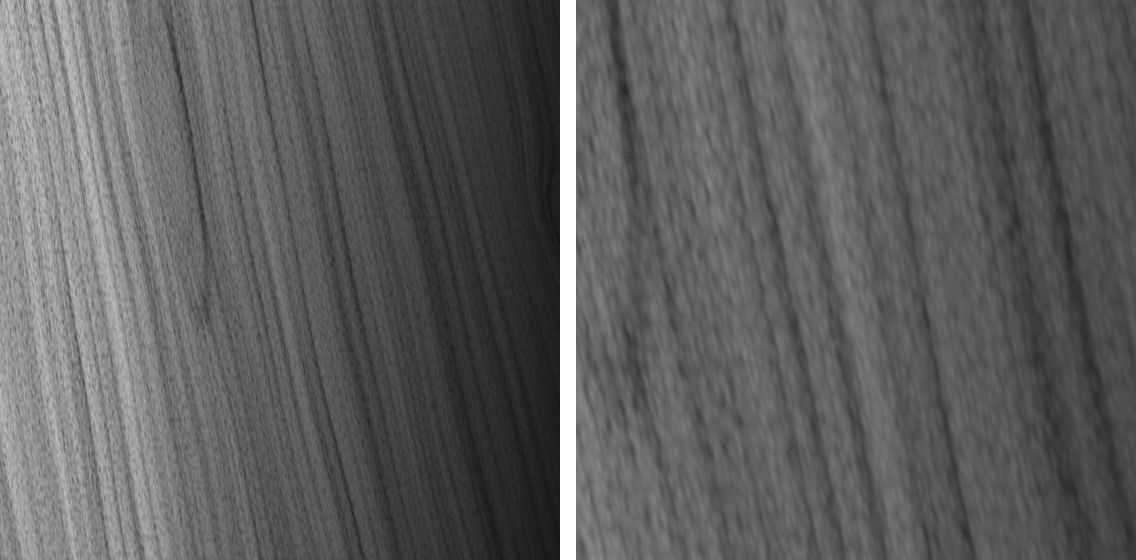
Left: the whole. Right: its middle third, enlarged.
Give the GLSL for this texture, as a WebGL 1 fragment shader.

```glsl
precision highp float;
// Dark grey wood board with steep slanting grain, a knot tongue and light from the left.
uniform vec2 u_resolution;

float hash(vec2 p) {
  return fract(sin(dot(p, vec2(127.1, 311.7))) * 43758.5453);
}

// Cellular noise: x = distance to the nearest point, y = random value of its cell.
vec2 cells(vec2 p) {
  vec2 nearest = vec2(9.0, 0.0);
  for (int j = -1; j <= 1; j++) {
    for (int i = -1; i <= 1; i++) {
      vec2 id = floor(p) + vec2(float(i), float(j));
      vec2 point = id + vec2(hash(id), hash(id + 37.0));
      float d = distance(p, point);
      if (d < nearest.x) nearest = vec2(d, hash(id + 71.0));
    }
  }
  return nearest;
}

// Irregular growth lines: soft on the left flank, crisp on the right.
float growthLines(float s, float seed) {
  float dark = 0.0;
  for (int i = -1; i <= 1; i++) {
    float id = floor(s) + float(i);
    float d = s - id - 0.15 - 0.7 * hash(vec2(id, seed));
    float width = d > 0.0 ? 0.09 : 0.3;
    float depth = 0.2 + 0.8 * hash(vec2(id, seed + 5.0));
    dark = max(dark, depth * exp(-d * d / (width * width)));
  }
  return dark;
}

// Light and dark streaks from layered sines across the grain.
float streaks(float w, float along) {
  float sum = 0.0;
  float freq = 25.0;
  float amp = 0.5;
  for (int i = 0; i < 6; i++) {
    float k = float(i);
    sum += amp * sin(w * freq + k * 2.3 + 1.1 * sin(along * (2.0 + k) + k * 1.7 + w * 7.0));
    freq *= 1.77;
    amp *= 0.87;
  }
  return sum;
}

float bump(vec2 p, vec2 centre, vec2 size) {
  vec2 d = (p - centre) / size;
  return exp(-dot(d, d));
}

float contour(float value, float level, float width) {
  float d = (value - level) / width;
  return exp(-d * d);
}

void main() {
  vec2 uv = gl_FragCoord.xy / u_resolution;

  // Across-grain coordinate: the slant grows towards the right.
  float across = uv.x + uv.y * (0.15 + 0.12 * uv.x);
  across += 0.004 * sin(uv.y * 5.0 + across * 9.0) + 0.0015 * sin(uv.y * 13.0 - across * 24.0);
  vec2 grain = vec2(across, uv.y);

  // A long knot tongue and a bulge at the right push the rings aside.
  float knot = bump(grain, vec2(0.445, 0.76), vec2(0.036, 0.27));
  float bulge = bump(grain, vec2(1.16, 0.6), vec2(0.06, 0.12));
  float ring = across + 0.03 * knot + 0.05 * bulge;

  // Light falls off to the right, with a sheen along the grain at the left.
  float plateau = (uv.x - 0.43) / 0.24;
  float light = mix(0.59, 0.12, uv.x) + 0.04 * (uv.y - 0.5);
  light += 0.1 * contour(across, 0.2, 0.1) + 0.025 * exp(-plateau * plateau);

  // Streaks and growth lines at three scales, calmer inside the knot.
  float calm = 1.0 - 0.75 * smoothstep(0.2, 0.6, knot);
  float fade = 0.75 + 0.25 * sin(uv.y * 6.0 + across * 31.0);
  float lines = 0.15 * growthLines(ring * 13.0, 1.0);
  lines += 0.28 * fade * growthLines(ring * 36.0, 2.0);
  lines += 0.13 * growthLines(ring * 81.0, 3.0);
  float wood = 1.1 + calm * (0.085 * streaks(ring, uv.y) - lines);

  // Closed rings around the knot, darker on its right side.
  float side = mix(0.45, 1.0, smoothstep(0.42, 0.47, across));
  wood -= side * (0.25 * contour(knot, 0.24, 0.06) + 0.12 * contour(knot, 0.62, 0.07));
  wood -= 0.1 * smoothstep(0.2, 0.5, knot);

  // Slender fibres and short dark pores, clearer on the lit side.
  vec2 fibre = cells(grain * vec2(230.0, 80.0));
  vec2 pore = cells(grain * vec2(165.0, 50.0) + 19.0);
  wood += 0.24 * (0.45 - fibre.x) * (0.4 + fibre.y);
  wood -= mix(0.2, 0.09, uv.x) * smoothstep(0.5, 0.05, pore.x) * (0.2 + 0.8 * pore.y);

  gl_FragColor = vec4(vec3(clamp(light * wood, 0.04, 0.76)), 1.0);
}
```
